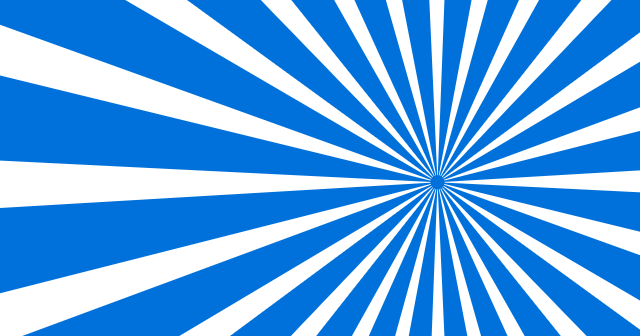
Give the GLSL for this background, as a WebGL 1 fragment shader.

```glsl
precision highp float;
// Sunburst: white rays spread from an off-centre hub over flat blue.
// Rays repeat evenly by angle in a vertically stretched plane, and each
// is box filtered across its width; a small blue disc covers the hub.

#define HUB vec2(0.6836, 0.4575)   // fraction of the canvas
#define HUB_RADIUS 0.021           // in canvas heights
#define RAY_COUNT 24.0
#define RAY_SHARE 0.362            // white part of each sector
#define STRETCH 1.143              // vertical scale of the burst
#define TILT 0.004                 // radians, counterclockwise
#define BLUE vec3(0.0, 0.443, 0.855)
#define WHITE vec3(1.0)

uniform vec2 u_resolution;

const float TAU = 6.2831853;

// Signed angle from the axis of the nearest ray.
float rayOffset(float angle) {
  float sector = TAU / RAY_COUNT;
  return mod(angle + 0.5 * sector, sector) - 0.5 * sector;
}

// Share of a pixel covered by a band of the given half width.
float bandCoverage(float offset, float halfWidth, float pixel) {
  float upper = clamp((halfWidth - offset) / pixel + 0.5, 0.0, 1.0);
  float lower = clamp((halfWidth + offset) / pixel + 0.5, 0.0, 1.0);
  return max(upper + lower - 1.0, 0.0);
}

void main() {
  float pixel = 1.0 / u_resolution.y;
  vec2 fromHub = (gl_FragCoord.xy - HUB * u_resolution) * pixel;

  // Rays in the stretched plane
  vec2 p = vec2(fromHub.x, fromHub.y / STRETCH);
  float radius = max(length(p), 1e-4);
  float angle = atan(p.y, p.x + 1e-6) - TILT;
  float halfWidth = 0.5 * RAY_SHARE * TAU / RAY_COUNT;

  // Pixel footprint across a ray, reduced where the plane is squeezed
  vec2 across = vec2(-p.y, p.x / STRETCH) / radius;
  float footprint = pixel * length(across);
  float ray = bandCoverage(rayOffset(angle) * radius, halfWidth * radius, footprint);

  // Blue disc over the hub
  ray *= clamp((length(fromHub) - HUB_RADIUS) / pixel + 0.5, 0.0, 1.0);

  gl_FragColor = vec4(mix(BLUE, WHITE, ray), 1.0);
}
```
